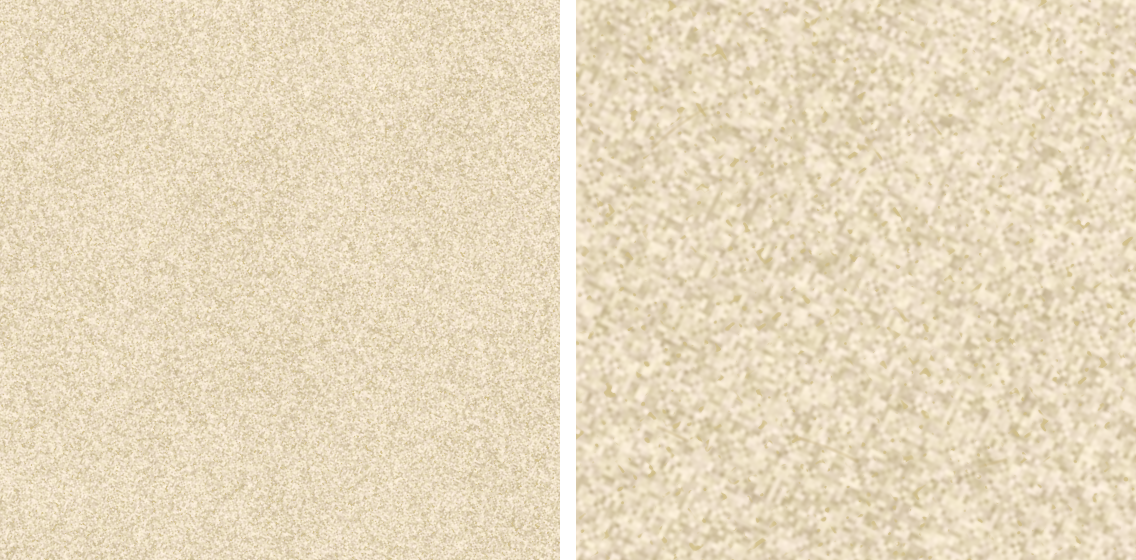
Left: the whole. Right: its middle third, enlarged.
Write a WebGL 1 fragment shader that draws this texture.

```glsl
precision highp float;
// Pale cream paper: fine sandy grain, soft mottling, ochre specks and a few short fibres.

uniform vec2 u_resolution;

// Colours
const vec3 CREAM = vec3(0.910, 0.855, 0.750);
const vec3 GRAIN_SWING = vec3(0.040, 0.043, 0.054);  // colour change per unit of grain
const vec3 TINT_SWING = vec3(-0.008, 0.004, -0.045); // rosy to yellow drift
const vec3 OCHRE = vec3(0.815, 0.740, 0.510);
const vec3 FIBRE_DARK = vec3(0.76, 0.67, 0.46);
const vec3 FIBRE_PALE = vec3(0.98, 0.94, 0.84);

// Feature frequencies, in cells across the canvas
const float FINE_CELLS = 350.0;
const float MEDIUM_CELLS = 190.0;
const float CLUMP_CELLS = 62.0;
const float CLOUD_CELLS = 7.0;
const float SPECK_CELLS = 270.0;
const float FIBRE_CELLS = 11.0;

// Strengths
const float FINE_GAIN = 4.3;
const float MEDIUM_GAIN = 1.7;
const float CLUMP_GAIN = 0.65;
const float CLOUD_GAIN = 0.45;
const float HIGHLIGHT_ROLLOFF = 0.08;
const float SPECK_OPACITY = 0.75;
const float FIBRE_CHANCE = 0.18;
const float FIBRE_OPACITY = 0.5;
const float FIBRE_WIDTH = 0.0012;

float hash(vec2 p) {
  vec3 q = fract(p.xyx * 0.1031);
  q += dot(q, q.yzx + 33.33);
  return fract((q.x + q.y) * q.z);
}

// Smoothly interpolated value noise, 0 to 1
float noise(vec2 p) {
  vec2 cell = floor(p);
  vec2 f = fract(p);
  f = f * f * (3.0 - 2.0 * f);
  float low = mix(hash(cell), hash(cell + vec2(1.0, 0.0)), f.x);
  float high = mix(hash(cell + vec2(0.0, 1.0)), hash(cell + 1.0), f.x);
  return mix(low, high, f.y);
}

vec2 turn(vec2 p, float angle) {
  float c = cos(angle);
  float s = sin(angle);
  return vec2(c * p.x - s * p.y, s * p.x + c * p.y);
}

// Noise centred on zero, turned so that the layers do not share a grid
float layer(vec2 uv, float cells, float angle, float offset) {
  return noise(turn(uv, angle) * cells + offset) - 0.5;
}

// Coverage of one slightly bowed strand per chosen cell; tone is 0 dark, 1 pale
float fibre(vec2 uv, float pixel, out float tone) {
  vec2 cell = floor(uv * FIBRE_CELLS);
  vec2 jitter = vec2(hash(cell + 17.3), hash(cell + 41.7)) - 0.5;
  vec2 p = (fract(uv * FIBRE_CELLS) - 0.5 - 0.4 * jitter) / FIBRE_CELLS;
  p = turn(p, 6.2832 * hash(cell + 63.1));
  float halfLength = mix(0.006, 0.022, hash(cell + 85.9));
  p.y += 8.0 * (hash(cell + 97.4) - 0.5) * p.x * p.x;
  float d = length(vec2(max(abs(p.x) - halfLength, 0.0), p.y));
  tone = step(0.6, hash(cell + 123.6));
  float chosen = step(hash(cell + 151.2), FIBRE_CHANCE);
  return chosen * (1.0 - smoothstep(0.0, FIBRE_WIDTH + pixel, d));
}

void main() {
  float pixel = 1.0 / min(u_resolution.x, u_resolution.y);
  vec2 uv = gl_FragCoord.xy * pixel;

  // Grain from fine sand up to broad clouds
  float grain = FINE_GAIN * layer(uv, FINE_CELLS, 0.45, 400.0)
              + MEDIUM_GAIN * layer(uv, MEDIUM_CELLS, 1.10, 230.0)
              + CLUMP_GAIN * layer(uv, CLUMP_CELLS, 0.25, 510.0)
              + CLOUD_GAIN * layer(uv, CLOUD_CELLS, 0.80, 90.0);
  grain -= HIGHLIGHT_ROLLOFF * (grain * grain - 1.0);
  float tint = layer(uv, MEDIUM_CELLS, 0.65, 700.0);
  vec3 colour = CREAM + GRAIN_SWING * grain + TINT_SWING * tint;

  // Ochre specks settle in the darker hollows
  float speck = smoothstep(0.30, 0.44, layer(uv, SPECK_CELLS, 0.95, 310.0));
  speck *= 1.0 - smoothstep(-0.3, 1.0, grain);
  colour = mix(colour, OCHRE, SPECK_OPACITY * speck);

  // Fibres, broken up by the grain
  float tone;
  float strand = fibre(uv, pixel, tone);
  strand *= 0.4 + 0.6 * noise(uv * MEDIUM_CELLS + 820.0);
  colour = mix(colour, mix(FIBRE_DARK, FIBRE_PALE, tone), FIBRE_OPACITY * strand);

  gl_FragColor = vec4(clamp(colour, 0.0, 1.0), 1.0);
}
```
